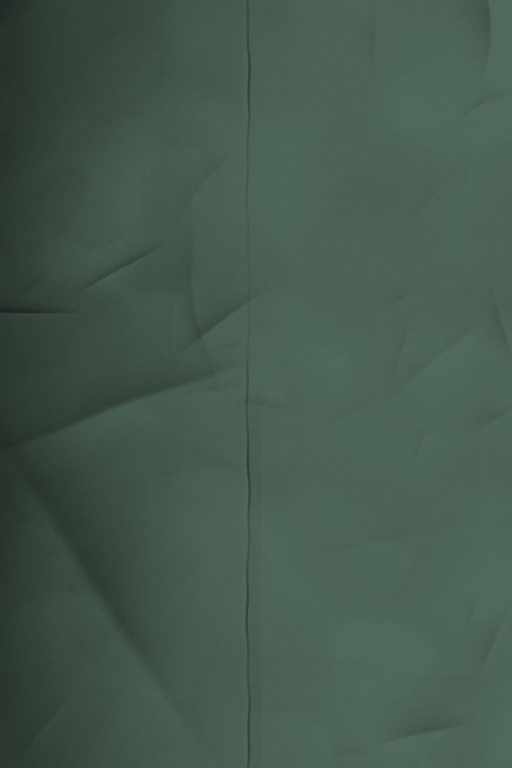
Give the GLSL for this texture, as a Shadertoy shader.

```glsl
// Crumpled dark green wrapping paper, lit from the right, with a vertical fold.
// Soft cellular facets give the broad relief; creases scattered on jittered
// grids add one-sided shadows, and a few long folds cross the sheet.

#define PAPER vec3(0.292, 0.383, 0.330)
#define SHADOW_TINT vec3(0.98, 0.96, 0.95)
#define EDGE_LIGHT 0.57
#define LIGHT_REACH 0.17
#define FACET_DEPTH 0.14
#define CREASE_DEPTH 0.24
#define FOLD_X 0.323
#define FOLD_DEPTH 0.30
#define GRAIN 0.035

vec2 hash2(vec2 p) {
    vec3 q = fract(p.xyx * vec3(0.1031, 0.1030, 0.0973));
    q += dot(q, q.yzx + 33.33);
    return fract((q.xx + q.yz) * q.zy);
}

vec2 wobble(vec2 p) {
    return sin(p.yx * 11.0 + vec2(0.4, 2.1)) * 0.018
         + sin(p.yx * 29.0 + p * 13.0) * 0.005;
}

// Cellular noise: tilted planes blended softly at the cell borders.
float facets(vec2 p, float sharpness) {
    vec2 cell = floor(p);
    float sum = 0.0, total = 0.0;
    for (int j = -1; j <= 1; j++)
    for (int i = -1; i <= 1; i++) {
        vec2 id = cell + vec2(i, j);
        vec2 d = p - id - 0.15 - 0.7 * hash2(id);
        vec2 tilt = hash2(id + 57.0) - 0.5;
        float weight = exp(-sharpness * dot(d, d));
        sum += weight * (dot(d, tilt) + 0.5 * tilt.x);
        total += weight;
    }
    return sum / total;
}

// Shadow above a crease with a crisp edge, and a faint lit rim below it.
float crease(vec2 d, float angle, float halfLength, float width, float soft) {
    float c = cos(angle), s = sin(angle);
    vec2 q = vec2(c * d.x + s * d.y, c * d.y - s * d.x);
    float taper = smoothstep(1.0, 0.1, abs(q.x) / halfLength);
    float side = smoothstep(-soft, soft, q.y);
    float spread = width * (0.25 + 0.75 * taper);
    float fall = exp(-abs(q.y) / spread);
    return taper * fall * mix(0.28, -1.0, side);
}

// One crease per grid cell, mostly rising to the right.
float scatteredCreases(vec2 p, float scale, float seed) {
    vec2 g = p * scale, cell = floor(g);
    float sum = 0.0;
    for (int j = -1; j <= 1; j++)
    for (int i = -1; i <= 1; i++) {
        vec2 id = cell + vec2(i, j);
        vec2 place = hash2(id + seed), shape = hash2(id + seed + 19.0);
        vec2 d = g - id - 0.2 - 0.6 * place;
        d.y += 0.25 * (shape.x - 0.5) * sin(d.x * 5.0);
        float angle = mix(0.15, 1.65, shape.y);
        float strength = shape.x * shape.x;
        sum += strength * crease(d, angle, mix(0.35, 0.8, place.y),
                                 mix(0.06, 0.17, place.x), 0.003 * scale);
    }
    return sum;
}

// Long folds in the darker left half.
float longFolds(vec2 p) {
    float tone = 0.20 * crease(p - vec2(0.16, 0.470), 0.31, 0.24, 0.050, 0.006);
    tone += 0.17 * crease(p - vec2(0.12, 0.240), -0.98, 0.36, 0.060, 0.012);
    tone += 0.30 * crease(p - vec2(0.02, 0.598), -0.09, 0.11, 0.008, 0.002);
    tone += 0.20 * crease(p - vec2(0.16, 0.645), 0.49, 0.09, 0.010, 0.002);
    tone += 0.17 * crease(p - vec2(0.29, 0.575), 0.62, 0.09, 0.025, 0.003);
    return tone;
}

// Fold down the whole sheet, weakest where the crumpled band crosses it.
float verticalFold(vec2 p) {
    float x = p.x - FOLD_X - 0.0014 * sin(p.y * 23.0) - 0.0007 * sin(p.y * 91.0);
    float band = smoothstep(0.50, 0.54, p.y) * smoothstep(0.88, 0.70, p.y);
    float strength = (1.0 - 0.75 * band) * (0.75 + 0.25 * sin(p.y * 37.0));
    float lower = smoothstep(0.53, 0.42, p.y);
    float line = smoothstep(0.0026, 0.0004, abs(x));
    float rim = smoothstep(0.005, 0.001, abs(x + 0.004));
    float twin = smoothstep(0.0025, 0.0005, abs(x - 0.018));
    float strip = smoothstep(0.0, 0.002, x) * smoothstep(0.022, 0.014, x);
    return strength * (0.04 * rim - FOLD_DEPTH * line)
         + lower * (0.025 * twin - 0.035 * strip);
}

void mainImage(out vec4 fragColor, in vec2 fragCoord) {
    vec2 p = fragCoord / iResolution.y;
    vec2 w = p + wobble(p);

    // Light falls off toward the left edge.
    float light = EDGE_LIGHT + 0.48 * (1.0 - exp(-p.x / LIGHT_REACH));
    light -= 0.06 * smoothstep(0.70, 1.0, p.y) * smoothstep(0.40, 0.20, p.x);

    // Broad relief, then creases gathered in the middle and at the right.
    light += FACET_DEPTH * facets(w * 5.0 + 3.0, 9.0);
    light += 0.45 * FACET_DEPTH * facets(w * vec2(11.0, 13.0), 14.0);
    float middle = exp(-pow((p.y - 0.57) / 0.10, 2.0));
    float crumple = max(middle, smoothstep(0.30, 0.60, p.x));
    light += CREASE_DEPTH * (0.35 + 0.55 * crumple) * scatteredCreases(w, 4.5, 7.0);
    light += CREASE_DEPTH * (0.10 + 0.45 * crumple) * scatteredCreases(w, 10.0, 41.0);
    float knot = exp(-dot(p - vec2(0.31, 0.55), p - vec2(0.31, 0.55)) / 0.005);
    light += 0.12 * knot * scatteredCreases(w, 24.0, 83.0);

    light += longFolds(p + 0.3 * wobble(p)) + verticalFold(p);
    light += GRAIN * facets(p * 150.0, 8.0);

    light = clamp(light, 0.35, 1.08);
    vec3 tint = mix(SHADOW_TINT, vec3(1.0), smoothstep(0.6, 0.95, light));
    fragColor = vec4(PAPER * light * tint, 1.0);
}
```
